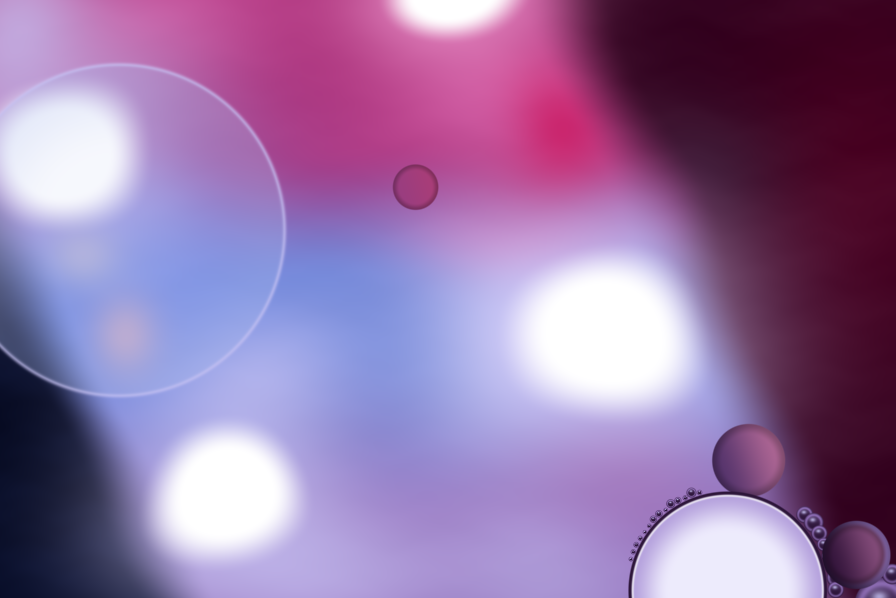
A Shadertoy shader for this background:

```glsl
// Oil bubbles floating over soft magenta, blue and white out-of-focus lights.

const vec3 WHITE = vec3(1.0);
const vec3 MAGENTA = vec3(0.66, 0.17, 0.46);
const vec3 CRIMSON = vec3(0.80, 0.05, 0.34);
const vec3 PINK = vec3(0.88, 0.42, 0.70);
const vec3 BLUE = vec3(0.42, 0.51, 0.83);
const vec3 MAUVE = vec3(0.58, 0.45, 0.74);
const vec3 LAVENDER = vec3(0.78, 0.76, 0.95);
const vec3 WINE = vec3(0.19, 0.01, 0.12);
const vec3 NAVY = vec3(0.02, 0.04, 0.14);
const vec3 PLUM = vec3(0.17, 0.08, 0.22);

float hash(float n) { return fract(sin(n * 91.7) * 437.58); }

// Layered sines, stretched along x
float streaks(vec2 p) {
    float sum = 0.0, amp = 0.5, freq = 9.0;
    for (int i = 0; i < 5; i++) {
        sum += amp * sin(p.y * freq * 2.0 + 1.7 * sin(p.x * freq * 0.6 + float(i) * 2.1));
        freq *= 1.8;
        amp *= 0.62;
    }
    return sum;
}

// Gaussian tint with elliptical spread
vec3 tint(vec3 col, vec2 p, vec2 centre, vec2 spread, vec3 hue, float amount) {
    vec2 d = (p - centre) / spread;
    return mix(col, hue, amount * exp(-dot(d, d)));
}

// Overexposed light: flat white core inside a wide halo
vec3 lamp(vec3 col, vec2 p, vec2 centre, vec2 size, vec3 halo) {
    col = tint(col, p, centre, size * 1.75, halo, 0.8);
    float d = length((p - centre) / size);
    return mix(col, WHITE, 1.0 - smoothstep(0.65, 1.3, d));
}

float disc(float dist, float px) { return 1.0 - smoothstep(-px, px, dist); }

// Opaque droplet: side-lit body with a darker edge
vec3 droplet(vec3 col, vec2 p, vec2 centre, float r, vec3 dark, vec3 lit, float px) {
    vec2 q = (p - centre) / r;
    float light = smoothstep(-0.9, 0.9, dot(q, vec2(0.85, 0.3)));
    vec3 body = mix(dark, lit, light) * (1.0 - 0.25 * smoothstep(0.7, 1.0, length(q)));
    return mix(col, body, disc(length(p - centre) - r, px));
}

// Small dark bead with a bright ring and a glint
vec3 bead(vec3 col, vec2 p, vec2 centre, float r, float px) {
    vec2 q = (p - centre) / r;
    float ring = exp(-pow((length(q) - 0.78) / 0.16, 2.0));
    vec3 body = mix(PLUM, MAUVE, 0.65 * ring + 0.25 * smoothstep(-0.6, 0.8, q.y));
    body = tint(body, q, vec2(-0.1, 0.3), vec2(0.3, 0.22), LAVENDER, 0.8);
    return mix(col, body, disc(length(p - centre) - r, px));
}

vec3 backdrop(vec2 p) {
    float grain = streaks(p);
    vec2 w = p + 0.012 * vec2(sin(p.y * 17.0 + p.x * 5.0), sin(p.x * 13.0 - p.y * 6.0));

    // Broad bands of colour
    vec3 col = mix(BLUE, MAGENTA, smoothstep(0.52, 0.76, w.y));
    col = mix(MAUVE, col, smoothstep(0.12, 0.42, w.y));
    col = tint(col, w, vec2(0.25, 0.96), vec2(0.22, 0.10), PINK, 0.55);
    col = tint(col, w, vec2(0.02, 0.96), vec2(0.13, 0.16), LAVENDER, 0.75);
    col = tint(col, w, vec2(0.83, 0.82), vec2(0.20, 0.13), PINK, 0.6);
    col = tint(col, w, vec2(0.93, 0.79), vec2(0.08, 0.10), CRIMSON, 0.75);
    col = tint(col, w, vec2(0.88, 0.60), vec2(0.20, 0.07), PINK, 0.5);
    col = tint(col, w, vec2(0.25, 0.55), vec2(0.26, 0.22), BLUE * 1.1, 0.75);
    col = tint(col, w, vec2(0.44, 0.36), vec2(0.14, 0.12), LAVENDER, 0.6);
    col = tint(col, w, vec2(0.52, 0.05), vec2(0.24, 0.10), LAVENDER, 0.55);
    col = tint(col, w, vec2(0.90, 0.03), vec2(0.17, 0.12), LAVENDER, 0.45);
    col = tint(col, w, vec2(1.06, 0.22), vec2(0.16, 0.10), vec3(0.58, 0.30, 0.60), 0.5);
    col += 0.012 * grain;

    // Dark diagonal wedges on both sides
    float right = w.x - 0.96 - 0.44 * (1.0 - w.y);
    vec3 wine = tint(WINE, p, vec2(1.45, 0.68), vec2(0.22, 0.35), vec3(0.32, 0.0, 0.13), 0.7);
    wine = tint(wine, p, vec2(1.17, 0.72), vec2(0.12, 0.10), vec3(0.17, 0.04, 0.14), 0.7);
    wine = tint(wine, p, vec2(1.10, 0.62), vec2(0.06, 0.08), vec3(0.60, 0.0, 0.35), 0.5);
    col = mix(col, wine + 0.018 * grain, smoothstep(-0.09, 0.07, right));
    float left = (0.55 - w.y) * 0.51 - w.x;
    col = mix(col, NAVY + vec3(0.01, 0.015, 0.03) * grain, smoothstep(-0.09, 0.04, left));

    // Bright lights
    col = lamp(col, w, vec2(0.11, 0.74), vec2(0.125, 0.115), LAVENDER);
    col = lamp(col, w, vec2(0.77, 1.01), vec2(0.10, 0.075), vec3(0.96, 0.65, 0.85));
    col = tint(col, w, vec2(0.90, 0.44), vec2(0.17, 0.15), vec3(0.90, 0.90, 1.0), 0.7);
    col = lamp(col, w, vec2(1.01, 0.435), vec2(0.15, 0.125), vec3(0.86, 0.80, 0.98));
    return lamp(col, w, vec2(0.37, 0.17), vec2(0.115, 0.11), LAVENDER);
}

void mainImage(out vec4 fragColor, in vec2 fragCoord) {
    vec2 p = fragCoord / iResolution.y;
    float px = 1.0 / iResolution.y;
    vec3 col = backdrop(p);

    // Large clear bubble with a fine rim
    vec2 clearPos = vec2(0.199, 0.615);
    float edge = length(p - clearPos) - 0.277;
    float haze = 0.10 + 0.22 * smoothstep(-0.16, 0.0, edge);
    col = mix(col, vec3(0.66, 0.72, 0.92), haze * disc(edge, px));
    float warm = disc(edge, px);
    col = tint(col, p, vec2(0.21, 0.44), vec2(0.055, 0.065), vec3(0.86, 0.72, 0.78), 0.6 * warm);
    col = tint(col, p, vec2(0.14, 0.57), vec2(0.06, 0.05), vec3(0.80, 0.77, 0.84), 0.5 * warm);
    col = mix(col, LAVENDER, 0.6 * exp(-pow(edge / 0.0035, 2.0)));

    // Matte droplets
    col = droplet(col, p, vec2(0.695, 0.687), 0.038, vec3(0.60, 0.24, 0.50), vec3(0.66, 0.24, 0.47), px);
    col = droplet(col, p, vec2(1.252, 0.230), 0.061, vec3(0.33, 0.20, 0.42), vec3(0.68, 0.40, 0.58), px);

    // Pale dome with a dark outline
    vec2 domePos = vec2(1.217, 0.012);
    float dome = length(p - domePos) - 0.166;
    col = mix(col, PLUM, disc(dome, px));
    vec3 pearl = mix(vec3(0.93, 0.92, 0.99), vec3(0.70, 0.62, 0.86), smoothstep(-0.07, 0.0, dome));
    col = mix(col, pearl, disc(dome + 0.006, px * 1.5));
    col = mix(col, WHITE, 0.7 * exp(-pow((dome + 0.007) / 0.002, 2.0)));

    // Beads strung along both shoulders of the dome
    for (int i = 0; i < 22; i++) {
        float k = float(i), side = step(14.0, k);
        float angle = mix(1.85 + 0.075 * k, 0.78 - 0.11 * (k - 14.0), side);
        float r = mix(0.003 + 0.007 * hash(k + 1.0) * exp(-0.1 * k), 0.007 + 0.010 * hash(k + 3.0), side);
        vec2 pos = domePos + (0.167 + r) * vec2(cos(angle), sin(angle));
        col = bead(col, p, pos, r, px);
    }

    // Glossy cluster in the corner
    col = bead(col, p, vec2(1.475, -0.012), 0.046, px);
    col = bead(col, p, vec2(1.492, 0.040), 0.017, px);
    col = droplet(col, p, vec2(1.432, 0.072), 0.057, PLUM, MAUVE, px);
    col = droplet(col, p, vec2(1.430, 0.073), 0.050, vec3(0.20, 0.08, 0.23), vec3(0.52, 0.30, 0.48), px * 3.0);
    fragColor = vec4(clamp(col, 0.0, 1.0), 1.0);
}
```
